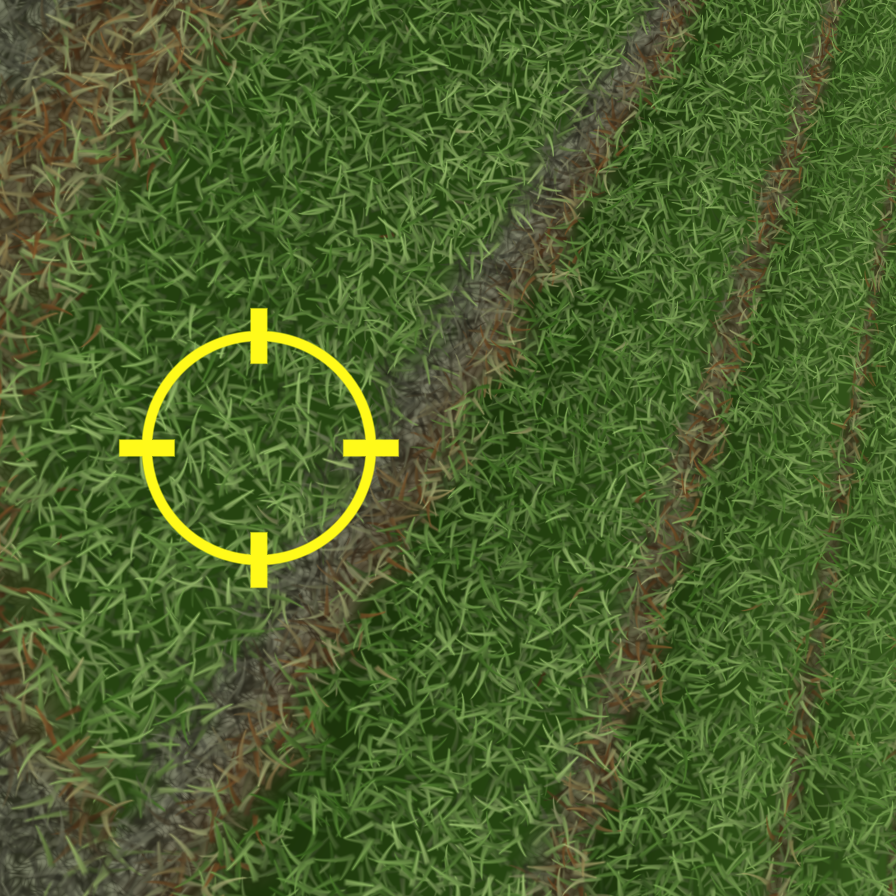
A three.js fragment shader for this texture:

```glsl
// Grassy crop rows receding to the right, split by straw-strewn furrows, under a yellow reticle.
varying vec2 vUv;

const vec3 GRASS_DARK = vec3(0.09, 0.17, 0.03);
const vec3 GRASS_MID = vec3(0.22, 0.39, 0.11);
const vec3 GRASS_LIGHT = vec3(0.57, 0.70, 0.40);
const vec3 STRAW_RUST = vec3(0.47, 0.31, 0.15);
const vec3 STRAW_PALE = vec3(0.62, 0.64, 0.43);
const vec3 SOIL_DARK = vec3(0.18, 0.18, 0.13);
const vec3 SOIL_LIGHT = vec3(0.50, 0.51, 0.42);
const vec3 HAZE = vec3(0.38, 0.54, 0.23);
const vec3 RETICLE_YELLOW = vec3(1.0, 0.98, 0.10);

const vec2 VANISH = vec2(1.134, 1.63);     // where the furrows converge
const float FURROW_SLOPE = 0.6;            // x per y along the first furrow
const float ROW_RATIO = 0.525;             // width of each row against the last
const float FURROW_HALF = 0.13;            // in row widths
const vec2 BLADE_POLE = vec2(1.75, 1.2);   // blades shrink toward this point
const float BLADE_FREQ = 36.0;
const float BLADE_HALF = 0.082;            // in blade cells
const int BLADE_LAYERS = 17;
const vec2 LAYER_SHIFT = vec2(0.37, 0.61);
const vec2 RETICLE_CENTER = vec2(0.289, 0.5);
const float RETICLE_RADIUS = 0.125;
const float RING_HALF = 0.0058;
const vec2 TICK_HALF = vec2(0.031, 0.0094);
const float EDGE = 0.0012;

float hash(vec2 p) {
  return fract(sin(dot(p, vec2(127.1, 311.7))) * 43758.55);
}

// Distance to the nearest scattered point
float cellular(vec2 p) {
  vec2 cell = floor(p);
  float nearest = 1.0;
  for (int y = -1; y <= 1; y++)
  for (int x = -1; x <= 1; x++) {
    vec2 c = cell + vec2(float(x), float(y));
    nearest = min(nearest, length(c + vec2(hash(c), hash(c + 7.3)) - p));
  }
  return nearest;
}

float waves(vec2 p) {
  return (sin(p.x + 1.7 * sin(p.y * 0.8)) + sin(p.y * 1.3 + 1.4 * sin(p.x * 0.7))) * 0.5;
}

// Ground at p: x = bareness, y = share of straw, z = light across the row
vec3 groundAt(vec2 p) {
  float wobble = waves(p * 43.0);
  float run = max(FURROW_SLOPE * (VANISH.y - p.y), 0.05);
  float row = log(max(VANISH.x - p.x, 0.02) / run) / log(ROW_RATIO);
  row = max(row, -0.5);
  float index = floor(row + 0.5);
  float across = row - index;
  float halfWidth = FURROW_HALF * pow(0.76, index) * (1.0 + 0.35 * wobble);
  float furrow = 1.0 - smoothstep(halfWidth * 0.3, halfWidth * 1.55, abs(across));
  furrow *= 1.0 - 0.12 * index;
  float furrowStraw = smoothstep(-0.07, 0.09, across + 0.08 * index);

  // Bowed outer margin of the first row
  float bow = p.y - 0.45;
  float margin = 0.02 + bow * bow - p.x + 0.02 * wobble;
  float outer = 0.92 * smoothstep(-0.05, 0.09, margin);
  float outerStraw = 1.0 - smoothstep(0.09, 0.18, margin + 0.16 * (0.5 - p.y));
  float straw = mix(furrowStraw, outerStraw, step(furrow, outer));
  return vec3(max(furrow, outer), straw, smoothstep(0.0, 0.75, fract(row)));
}

// Curved tapering blades in layers, each coloured by the ground at its root
vec3 paintBlades(vec3 color, vec2 p) {
  vec2 d = BLADE_POLE - p;
  vec2 polar = vec2(log(length(d)), atan(d.y, d.x)) * BLADE_FREQ;
  for (int i = 0; i < BLADE_LAYERS; i++) {
    float layer = float(i);
    float height = layer / float(BLADE_LAYERS - 1);
    vec2 q = polar + layer * LAYER_SHIFT;
    vec2 cell = floor(q);
    for (int y = -1; y <= 1; y++)
    for (int x = -1; x <= 1; x++) {
      vec2 c = cell + vec2(float(x), float(y));
      vec2 id = c + layer * 17.3;
      vec2 root = c + vec2(hash(id), hash(id + 3.1));
      float pick = hash(id + 5.7);
      float angle = 2.0 * waves(root * 0.45) + 5.0 * (hash(id + 9.2) - 0.5);
      vec2 dir = vec2(cos(angle), sin(angle));
      vec2 r = q - root;
      float along = dot(r, dir) / (0.65 + 0.33 * pick);
      float bend = (hash(id + 12.4) - 0.5) * 0.9;
      float side = dot(r, vec2(-dir.y, dir.x)) - bend * along * along;
      float halfWidth = BLADE_HALF * (1.0 - 0.7 * along);
      float cover = 1.0 - smoothstep(halfWidth - 0.05, halfWidth + 0.03, abs(side));
      cover *= smoothstep(0.0, 0.15, along) * (1.0 - smoothstep(0.9, 1.0, along));
      if (cover > 0.0) {
        vec2 w = (root - layer * LAYER_SHIFT) / BLADE_FREQ;
        vec3 ground = groundAt(BLADE_POLE - exp(w.x) * vec2(cos(w.y), sin(w.y)));
        float tone = hash(id + 15.8);
        float dry = step(pick, ground.x);
        float shade = mix(0.58, 1.06, height) * (0.78 + 0.32 * along);
        float lit = tone * 0.85 + 0.25 * ground.z + 0.14 * waves(root * 0.3) - 0.08;
        vec3 grass = mix(GRASS_MID, GRASS_LIGHT, clamp(lit, 0.0, 1.0));
        grass = mix(grass, STRAW_PALE, ground.x * 0.5);
        vec3 straw = mix(STRAW_RUST, STRAW_PALE, smoothstep(0.15, 0.75, tone));
        vec3 litter = mix(mix(SOIL_DARK, SOIL_LIGHT, tone), straw, ground.y);
        cover *= mix(1.0, 0.55 + 0.3 * ground.y, dry);
        color = mix(color, mix(grass, litter, dry) * shade * (1.0 + 2.0 * side), cover);
      }
    }
  }
  return color;
}

void main() {
  vec3 ground = groundAt(vUv);

  // Crumbled soil below the grass bed
  vec2 crumb = vUv + 0.006 * waves(vUv * 130.0);
  float clods = cellular(crumb * 120.0) * 0.5 + cellular(crumb * 37.0) * 0.55;
  vec3 soil = mix(SOIL_LIGHT, SOIL_DARK, smoothstep(0.1, 0.8, clods));
  soil = mix(soil, STRAW_RUST * 0.55, ground.y * 0.45);
  vec3 bed = mix(GRASS_DARK, GRASS_MID, 0.1 + 0.35 * ground.z);
  vec3 color = paintBlades(mix(bed, soil, ground.x), vUv);

  // Softer, paler distance
  color = mix(color, HAZE, 0.25 * smoothstep(0.6, 1.1, vUv.x) * (1.0 - ground.x));

  // Ring with four ticks, folded into one
  vec2 r = abs(vUv - RETICLE_CENTER);
  float ring = abs(length(r) - RETICLE_RADIUS) - RING_HALF;
  vec2 tick = abs(vec2(max(r.x, r.y) - RETICLE_RADIUS, min(r.x, r.y))) - TICK_HALF;
  float reticle = min(ring, max(tick.x, tick.y));
  color = mix(color, RETICLE_YELLOW, 1.0 - smoothstep(-EDGE, EDGE, reticle));
  gl_FragColor = vec4(color, 1.0);
}
```
